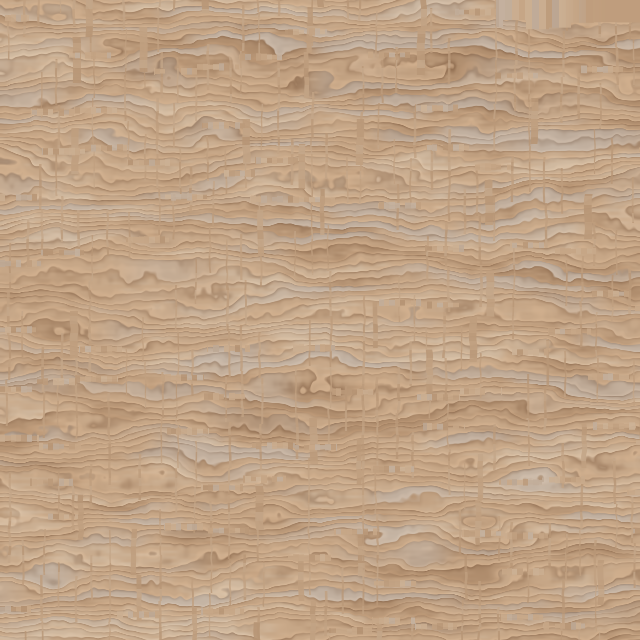
Reproduce this texture procedurally as a Shadertoy shader.

```glsl
// Pale wood-like strata: thin wavy horizontal layers with shaded, ragged lips.
// Warped height is cut into layers; broken vertical seams, short strips of small
// blocks and a corner of upright bars are laid over them.

const float LAYERS = 84.0;          // layers per canvas height
const float SEAM_COLUMNS = 38.0;    // possible thin seams across
const float WIDE_COLUMNS = 11.3;    // possible wide seams across
const float PATCH_ROWS = 14.0;      // seam lengths and block strips per height
const float BLOCKS = 120.0;         // small blocks across
const float STRIP_HEIGHT = 0.0105;
const vec3 BROWN = vec3(0.69, 0.555, 0.43);
const vec3 TAN = vec3(0.78, 0.655, 0.53);
const vec3 CREAM = vec3(0.815, 0.725, 0.625);
const vec3 GREY = vec3(0.75, 0.70, 0.655);
const vec3 SEAM = vec3(0.735, 0.605, 0.48);
const vec3 SHADOW = vec3(0.80, 0.75, 0.71);

float hash(vec2 p) {
    vec3 q = fract(vec3(p.xyx) * vec3(0.1031, 0.1030, 0.0973));
    q += dot(q, q.yzx + 33.33);
    return fract((q.x + q.y) * q.z);
}

float noise(vec2 p) {
    vec2 cell = floor(p), f = fract(p);
    f = f * f * (3.0 - 2.0 * f);
    return mix(mix(hash(cell), hash(cell + vec2(1, 0)), f.x),
               mix(hash(cell + vec2(0, 1)), hash(cell + vec2(1, 1)), f.x), f.y);
}

vec3 ramp(float tone) {
    vec3 low = mix(BROWN, TAN, smoothstep(0.0, 0.5, tone));
    return mix(low, CREAM, smoothstep(0.5, 1.0, tone));
}

// Height in layers: broad swells, lens shapes, then ragged edges.
float layerHeight(vec2 p) {
    float h = p.y * LAYERS;
    h += 3.6 * noise(p * vec2(4.0, 13.0));
    h += 2.6 * noise(p * vec2(12.0, 34.0) + 17.0);
    h += 0.9 * noise(p * vec2(34.0, 60.0) + 41.0);
    h += 0.35 * noise(p * vec2(110.0, 75.0) + 73.0);
    return h;
}

// One layer: its own tone, a light lip below and a shadow at the top.
vec3 layerColor(vec2 p, float id, float f) {
    float offset = hash(vec2(id, 5.0)) * 60.0;
    float along = noise(vec2(p.x * 9.0 + offset, id * 3.7));
    float broad = noise(p * vec2(3.0, 11.0) + 90.0);
    float fine = noise(p * vec2(45.0, 210.0));
    float tone = 0.52 + 0.75 * (along - 0.5) + 0.45 * (broad - 0.5) + 0.25 * (fine - 0.5);
    vec3 color = ramp(clamp(tone, 0.0, 1.0));
    float cool = noise(vec2(p.x * 7.0 - offset, id * 1.9 + 30.0));
    color = mix(color, GREY, 0.75 * smoothstep(0.5, 0.95, cool));
    float depth = 0.35 + 0.65 * noise(vec2(p.x * 22.0 + offset, id + 8.0));
    float shade = smoothstep(0.25, 1.0, f);
    color *= mix(vec3(1.0), SHADOW, depth * shade * shade);
    return color * (1.0 + 0.045 * (1.0 - smoothstep(0.0, 0.35, f)));
}

vec3 strata(vec2 p, float pixel) {
    float h = layerHeight(p);
    float id = floor(h), f = h - id;
    float edge = clamp(1.2 * LAYERS * pixel, 0.02, 0.4);
    return mix(layerColor(p, id, f), layerColor(p, id + 1.0, 0.0),
               smoothstep(1.0 - edge, 1.0, f));
}

// Coverage of broken vertical seams on a jittered set of columns.
float seamMask(vec2 p, float columns, float width, float share, float pixel) {
    float column = floor(p.x * columns);
    float row = floor(p.y * PATCH_ROWS + hash(vec2(column, 3.0)));
    vec2 cell = vec2(column, row + columns);
    float center = (column + 0.3 + 0.4 * hash(cell + 11.0)) / columns;
    center += 0.002 * (noise(vec2(p.y * 70.0, column)) - 0.5);
    float halfWidth = width * (0.3 + 0.35 * hash(cell + 29.0));
    float cover = 1.0 - smoothstep(-pixel, pixel, abs(p.x - center) - halfWidth);
    return cover * step(hash(cell), share);
}

// Short horizontal strips, each a run of small blocks.
float stripMask(vec2 p, float pixel) {
    float segment = floor(p.x * 15.0 + 0.4 * hash(vec2(floor(p.y * PATCH_ROWS), 2.0)));
    vec2 cell = vec2(segment, floor(p.y * PATCH_ROWS));
    float center = (cell.y + 0.2 + 0.6 * hash(cell + 51.0)) / PATCH_ROWS;
    float ragged = hash(vec2(floor(p.x * BLOCKS), cell.y + 7.0));
    float halfHeight = 0.5 * STRIP_HEIGHT * (0.55 + 0.6 * ragged);
    float cover = 1.0 - smoothstep(-pixel, pixel, abs(p.y - center) - halfHeight);
    return cover * step(hash(cell + 63.0), 0.36) * step(0.12, ragged);
}

vec3 barColor(float x, float row) {
    float bar = hash(vec2(floor(x), row));
    vec3 color = ramp(0.15 + 0.65 * bar);
    return mix(color, GREY, 0.6 * step(0.78, hash(vec2(floor(x), row + 9.0))));
}

void mainImage(out vec4 fragColor, in vec2 fragCoord) {
    vec2 p = fragCoord / iResolution.y;
    float pixel = 0.6 / iResolution.y;
    vec3 color = strata(p, pixel / 0.6);

    // Seams: thin threads and wider stacks of flat pieces.
    float piece = hash(floor(p * vec2(WIDE_COLUMNS, 75.0)));
    vec3 seamColor = mix(SEAM, ramp(piece), 0.4);
    color = mix(color, seamColor, 0.8 * seamMask(p, SEAM_COLUMNS, 0.0032, 0.48, pixel));
    color = mix(color, seamColor, 0.9 * seamMask(p, WIDE_COLUMNS, 0.0105, 0.3, pixel));

    // Block strips.
    vec3 blockColor = barColor(p.x * BLOCKS, floor(p.y * PATCH_ROWS));
    color = mix(color, blockColor, 0.9 * stripMask(p, pixel));

    // Upright bars in the upper right corner, plain towards the side.
    float bottom = 0.97 - 0.018 * hash(vec2(floor(p.x * 28.0), 4.0));
    float corner = smoothstep(-pixel, pixel, p.y - bottom) * smoothstep(-pixel, pixel, p.x - 0.775);
    vec3 bars = mix(barColor(p.x * 95.0, 20.0), SEAM * 1.02, smoothstep(0.86, 0.95, p.x));
    color = mix(color, bars, corner);

    fragColor = vec4(color, 1.0);
}
```
